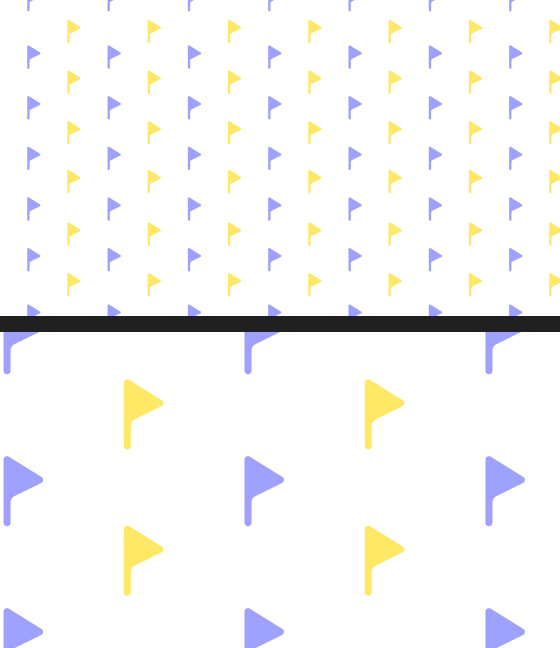
Top, the full canvas; bottom, a detail of the centre.
A WebGL 1 fragment shader for this pattern:

```glsl
precision highp float;
// Staggered columns of small violet and yellow pennant flags on white.

uniform vec2 u_resolution;

// Lengths are in units of 1/432 of the canvas height, y pointing down.
const float CANVAS_HEIGHT = 432.0;
const vec2 PITCH = vec2(109.8, 69.25);
const vec2 VIOLET_START = vec2(37.2, 62.0);
const vec2 YELLOW_START = vec2(92.0, 27.0);
const vec2 CELL_MARGIN = vec2(45.0, 18.5);

const vec3 PAPER = vec3(1.0);
const vec3 VIOLET = vec3(0.62, 0.63, 1.0);
const vec3 YELLOW = vec3(1.0, 0.91, 0.40);

// Flag geometry, measured from its top left corner.
const float POLE_RADIUS = 1.6;
const float POLE_LENGTH = 32.0;
const float CORNER_RADIUS = 1.6;
const float FILLET = 2.0;
const vec2 PENNANT_TOP = vec2(1.6, 1.7);
const vec2 PENNANT_TIP = vec2(16.4, 10.9);
const vec2 PENNANT_BASE = vec2(1.6, 18.2);

// Uneven row spacing: the outer violet rows and one yellow row are shifted.
const float FIRST_VIOLET_SHIFT = -9.3;
const float LAST_VIOLET_SHIFT = 8.0;
const float MIDDLE_YELLOW_SHIFT = -2.6;

float segmentDistance(vec2 p, vec2 a, vec2 b) {
  vec2 ab = b - a;
  return length(p - a - ab * clamp(dot(p - a, ab) / dot(ab, ab), 0.0, 1.0));
}

// Positive on the outer side of the edge from a to b.
float edgeSide(vec2 p, vec2 a, vec2 b) {
  return (b.y - a.y) * (p.x - a.x) - (b.x - a.x) * (p.y - a.y);
}

float triangleDistance(vec2 p, vec2 a, vec2 b, vec2 c) {
  float d = min(segmentDistance(p, a, b),
                min(segmentDistance(p, b, c), segmentDistance(p, c, a)));
  float outside = max(edgeSide(p, a, b), max(edgeSide(p, b, c), edgeSide(p, c, a)));
  return outside > 0.0 ? d : -d;
}

float smoothMin(float a, float b, float k) {
  float h = max(k - abs(a - b), 0.0) / k;
  return min(a, b) - 0.25 * k * h * h;
}

float flagDistance(vec2 p) {
  float pennant = triangleDistance(p, PENNANT_TOP, PENNANT_TIP, PENNANT_BASE) - CORNER_RADIUS;
  vec2 poleTop = vec2(POLE_RADIUS, 12.0);
  vec2 poleFoot = vec2(POLE_RADIUS, POLE_LENGTH - POLE_RADIUS);
  float pole = segmentDistance(p, poleTop, poleFoot) - POLE_RADIUS;
  // Fillet the inner corner but keep the left side straight.
  return max(smoothMin(pennant, pole, FILLET), -p.x);
}

float isRow(float row, float target) {
  return 1.0 - step(0.5, abs(row - target));
}

// Position inside the repeat in xy, row number in z.
vec3 repeatCell(vec2 p, vec2 start) {
  vec2 q = p - start + CELL_MARGIN;
  vec2 cell = floor(q / PITCH);
  return vec3(q - cell * PITCH - CELL_MARGIN, cell.y);
}

float flagCoverage(vec2 p, float pixel) {
  return clamp(0.5 - flagDistance(p) / pixel, 0.0, 1.0);
}

void main() {
  float pixel = CANVAS_HEIGHT / u_resolution.y;
  vec2 p = gl_FragCoord.xy * pixel;
  p.y = CANVAS_HEIGHT - p.y;

  vec3 violet = repeatCell(p, VIOLET_START);
  violet.y -= FIRST_VIOLET_SHIFT * isRow(violet.z, -1.0)
            + LAST_VIOLET_SHIFT * isRow(violet.z, 5.0);

  vec3 yellow = repeatCell(p, YELLOW_START);
  yellow.y -= MIDDLE_YELLOW_SHIFT * isRow(yellow.z, 3.0);

  vec3 color = mix(PAPER, VIOLET, flagCoverage(violet.xy, pixel));
  color = mix(color, YELLOW, flagCoverage(yellow.xy, pixel));
  gl_FragColor = vec4(color, 1.0);
}
```
